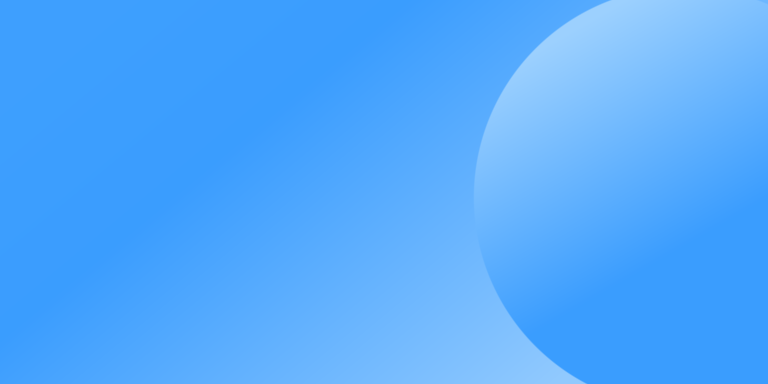
A WebGL 1 fragment shader for this background:

```glsl
precision highp float;
// A calm blue backdrop: a diagonal ramp brightens toward the lower right,
// and a large disc on the right carries the opposite ramp, bright at its top.
// Both ramps are clamped linear blends; lengths are in canvas heights.

#define DISC_CENTER vec2(1.782, 0.486)
#define DISC_RADIUS 0.548
#define EDGE_PIXELS 1.0
#define BACK_START vec2(0.667, 0.667)
#define BACK_DIRECTION vec2(0.64, -0.77)
#define BACK_LENGTH 1.02
#define DISC_START vec2(1.667, 0.292)
#define DISC_DIRECTION vec2(-0.5, 0.866)
#define DISC_LENGTH 0.63

uniform vec2 u_resolution;

const vec3 BASE_BLUE = vec3(0.228, 0.614, 0.995);
const vec3 FAR_BLUE = vec3(0.243, 0.625, 0.995);
const vec3 PALE_BLUE = vec3(0.570, 0.790, 0.995);
const vec3 DISC_LIGHT = vec3(0.610, 0.815, 0.995);

// Signed distance along a ramp, in units of its length.
float ramp(vec2 p, vec2 start, vec2 direction, float rampLength) {
  return dot(p - start, normalize(direction)) / rampLength;
}

vec3 backdrop(vec2 p) {
  float t = ramp(p, BACK_START, BACK_DIRECTION, BACK_LENGTH);
  vec3 color = mix(BASE_BLUE, FAR_BLUE, clamp(-2.0 * t, 0.0, 1.0));
  return mix(color, PALE_BLUE, clamp(t, 0.0, 1.0));
}

vec3 discColor(vec2 p) {
  float t = ramp(p, DISC_START, DISC_DIRECTION, DISC_LENGTH);
  return mix(BASE_BLUE, DISC_LIGHT, clamp(t, 0.0, 1.0));
}

void main() {
  vec2 p = gl_FragCoord.xy / u_resolution.y;

  // Disc coverage with a smooth edge.
  float edge = EDGE_PIXELS / u_resolution.y;
  float distanceToRim = length(p - DISC_CENTER) - DISC_RADIUS;
  float coverage = 1.0 - smoothstep(-edge, edge, distanceToRim);

  gl_FragColor = vec4(mix(backdrop(p), discColor(p), coverage), 1.0);
}
```
